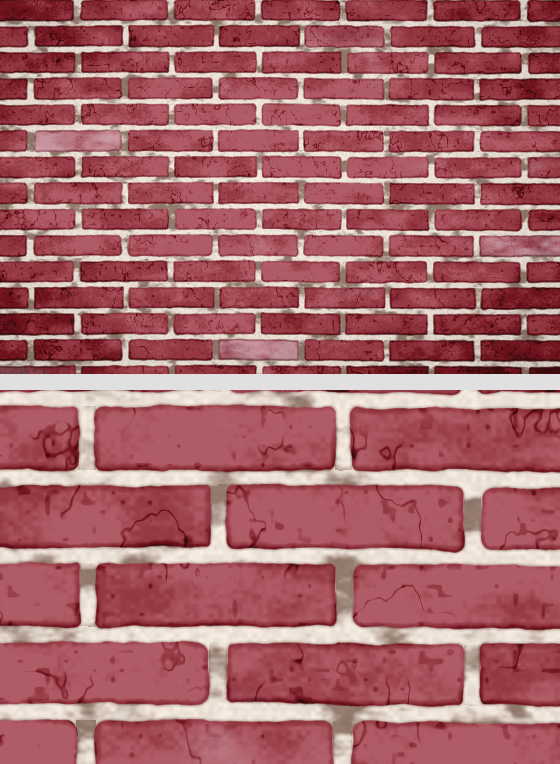
Top, the full canvas; bottom, a detail of the centre.
This texture is drawn by a Shadertoy shader. Its source:

```glsl
#define COLS 6.27
#define ROWS 14.3
#define HALF_GAP vec2(0.0072, 0.0062)
#define CORNER 0.007
#define EDGE_WOBBLE 0.0055
#define COLUMN_DRIFT 0.047
#define CRACK_WIDTH 0.022

const vec3 DARK  = vec3(0.22, 0.04, 0.05);
const vec3 DEEP  = vec3(0.43, 0.07, 0.11);
const vec3 MID   = vec3(0.58, 0.22, 0.26);
const vec3 LIGHT = vec3(0.69, 0.36, 0.40);
const vec3 CREAM = vec3(0.91, 0.87, 0.83);
const vec3 STAIN = vec3(0.52, 0.42, 0.37);
const vec3 CHALK = vec3(0.84, 0.70, 0.74);

float hash(vec2 p) {
    return fract(sin(dot(p, vec2(127.1, 311.7))) * 43758.5453);
}

float noise(vec2 p) {
    vec2 i = floor(p), f = fract(p);
    f = f * f * (3.0 - 2.0 * f);
    return mix(mix(hash(i), hash(i + vec2(1, 0)), f.x),
               mix(hash(i + vec2(0, 1)), hash(i + vec2(1, 1)), f.x), f.y);
}

float fbm(vec2 p) {
    float sum = 0.0, amp = 0.53;
    for (int i = 0; i < 4; i++) {
        sum += amp * noise(p);
        p = p * 2.03 + 17.3;
        amp *= 0.5;
    }
    return sum;
}

float roundedBox(vec2 p, vec2 halfSize, float r) {
    vec2 q = abs(p) - halfSize + r;
    return length(max(q, 0.0)) + min(max(q.x, q.y), 0.0) - r;
}

vec3 clayRamp(float t) {
    vec3 c = mix(DARK, DEEP, smoothstep(0.0, 0.28, t));
    c = mix(c, MID, smoothstep(0.28, 0.60, t));
    return mix(c, LIGHT, smoothstep(0.58, 0.92, t));
}

// Only a few bricks, on every fourth course, carry a chalky bloom
float chalkiness(vec2 id) {
    float chosen = step(abs(mod(id.y, 4.0) - 1.0), 0.1)
                 * step(abs(id.x - mod(1.25 * (id.y - 5.0), 8.0)), 0.1);
    return chosen * smoothstep(-1.0, 5.0, id.y);
}

void mainImage(out vec4 fragColor, in vec2 fragCoord) {
    vec2 uv = fragCoord / iResolution.xy;
    float aspect = iResolution.x / iResolution.y;
    vec2 p = vec2(uv.x * aspect, uv.y);
    float pixel = 1.0 / iResolution.y;

    // Running bond, courses counted from the top
    float v = (1.0 - uv.y) * ROWS + 0.106 + 0.05 * (noise(vec2(p.x * 3.0, 4.0)) - 0.5);
    float row = floor(v);
    float u = uv.x * COLS - COLUMN_DRIFT * sin(7.85 * uv.x - 1.09);
    u -= mix(0.874, 0.376, mod(row, 2.0)) + 0.02 * (hash(vec2(row, 3.0)) - 0.5);
    vec2 id = vec2(floor(u), row);
    vec2 cell = vec2(aspect / COLS, 1.0 / ROWS);
    vec2 q = (fract(vec2(u, v)) - 0.5) * cell;
    float seed = hash(id + 7.0);

    // Brick outline with uneven size, tilt and chipped edges
    vec2 halfSize = 0.5 * cell - HALF_GAP - 0.0018 * vec2(seed, hash(id + 2.0));
    vec2 tilted = q + vec2(0.0, q.x * 0.014 * (hash(id + 5.0) - 0.5));
    float d = roundedBox(tilted, halfSize, CORNER * (0.5 + seed));
    d += EDGE_WOBBLE * (fbm(p * 42.0) - 0.5);
    float brickMask = 1.0 - smoothstep(-pixel, pixel, d);

    // Clay tone: vignette, blotches, grain and rim shade
    vec2 off = (uv - vec2(0.47, 0.53)) * 2.0;
    float vignette = dot(off, off);
    vec2 local = q + vec2(seed * 31.0, hash(id + 11.0) * 17.0);
    float blotch = fbm(local * vec2(16.0, 24.0));
    float grain = noise(p * 230.0) - 0.5;
    float tone = 0.91 - 0.34 * vignette + 0.16 * (seed - 0.5);
    tone += 0.75 * (blotch - 0.5) + 0.17 * grain;
    float rim = smoothstep(-0.007, 0.0, d);
    tone -= rim * (0.28 + 0.22 * smoothstep(0.0, 0.02, q.y));

    // Wandering cracks, broken up by a mask, and small pits
    float ridge = abs(fbm(local * vec2(20.0, 15.0) + 40.0) - 0.5);
    float crackMask = smoothstep(0.48, 0.66, noise(local * 22.0 + 9.0));
    tone -= 0.42 * crackMask * (1.0 - smoothstep(0.0, CRACK_WIDTH, ridge));
    tone -= 0.3 * smoothstep(0.80, 0.95, noise(p * 120.0 + 3.0));
    vec3 brick = clayRamp(clamp(tone, 0.0, 1.0));

    // Chalky bloom on chosen bricks and faint smears elsewhere
    float patchy = smoothstep(0.25, 0.65, fbm(local * vec2(14.0, 30.0) + 60.0));
    float smear = 0.3 * smoothstep(0.74, 0.92, noise(p * vec2(7.0, 9.0) + 21.0));
    float bloom = max(chalkiness(id) * (0.25 + 0.5 * patchy), smear * patchy);
    brick = mix(brick, CHALK, bloom * (1.0 - 0.5 * rim));

    // Mortar: cream, soiled in the upright joints and beside the clay
    float upright = step(halfSize.x, abs(q.x)) * step(abs(q.y), halfSize.y);
    float soil = smoothstep(0.50, 0.80, fbm(p * vec2(26.0, 38.0) + 5.0) + 0.13 * upright);
    soil += 0.35 * (1.0 - smoothstep(0.0, 0.003, d));
    vec3 mortar = mix(CREAM, STAIN, clamp(soil, 0.0, 0.9));
    mortar *= 1.03 - 0.06 * vignette + 0.1 * grain;

    fragColor = vec4(clamp(mix(mortar, brick, brickMask), 0.0, 1.0), 1.0);
}
```
